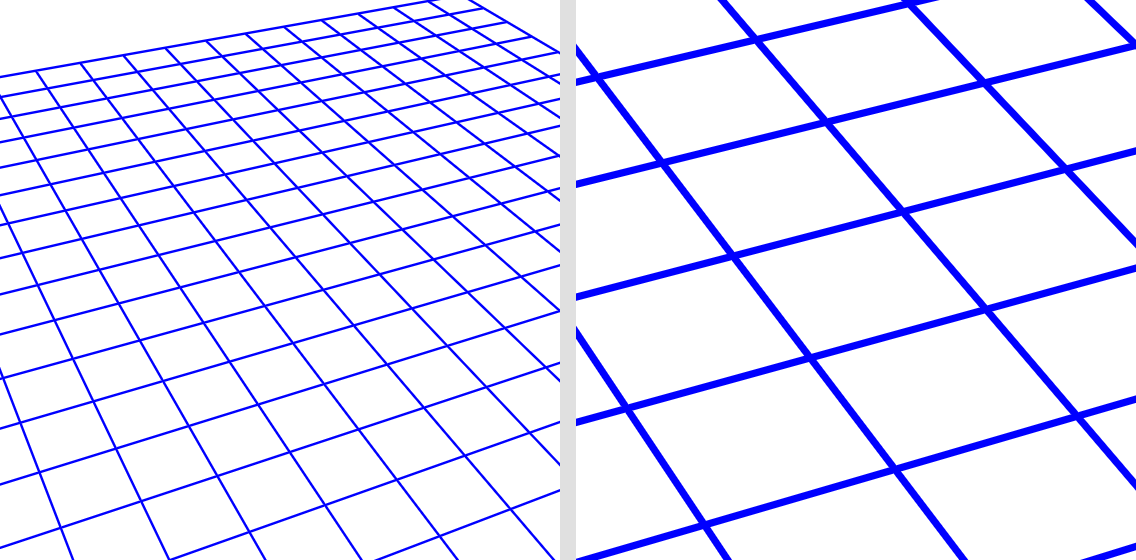
Left: the whole. Right: its middle third, enlarged.
A WebGL 2 fragment shader for this pattern:

```glsl
#version 300 es
precision highp float;
// A square grid of thin blue lines on a white plane, seen in perspective.

#define LINE_WIDTH 0.0043
#define LINE_COLOR vec3(0.0, 0.0, 1.0)
#define PAPER_COLOR vec3(1.0)
#define LAST_COLUMN 11.0
#define FIRST_ROW 0.0
// Projection of the plane onto the canvas, as homogeneous vectors
#define COLUMN_STEP vec3(0.08132, 0.0272, 0.0148)
#define ROW_STEP vec3(0.01837, -0.05854, -0.03193)
#define GRID_ORIGIN vec3(0.0638, 0.8737, 1.0)

uniform vec2 u_resolution;
out vec4 fragColor;

// Coverage of a line at a given distance, both in canvas units
float lineCoverage(float dist, float pixel) {
    return clamp((0.5 * LINE_WIDTH - dist) / pixel + 0.5, 0.0, 1.0);
}

void main() {
    vec2 canvas = gl_FragCoord.xy / u_resolution;
    float pixel = 1.0 / min(u_resolution.x, u_resolution.y);

    // Canvas point back to plane coordinates: x counts columns, y counts rows
    mat3 planeToCanvas = mat3(COLUMN_STEP, ROW_STEP, GRID_ORIGIN);
    vec3 projected = inverse(planeToCanvas) * vec3(canvas, 1.0);
    vec2 cell = projected.xy / projected.z;

    // Canvas length of one cell step, which keeps the line width constant
    vec2 dx = dFdx(cell);
    vec2 dy = dFdy(cell);
    vec2 cellSize = pixel / sqrt(dx * dx + dy * dy);

    // Nearest column and row that lie within the grid border
    vec2 nearest = floor(cell + 0.5);
    nearest.x = min(nearest.x, LAST_COLUMN);
    nearest.y = max(nearest.y, FIRST_ROW);
    vec2 dist = abs(cell - nearest) * cellSize;

    // Lines end at the far and right borders
    float beyondRight = (cell.x - LAST_COLUMN) * cellSize.x;
    float beyondFar = (FIRST_ROW - cell.y) * cellSize.y;
    float columnLine = lineCoverage(max(dist.x, beyondFar), pixel);
    float rowLine = lineCoverage(max(dist.y, beyondRight), pixel);

    float ink = max(columnLine, rowLine);
    fragColor = vec4(mix(PAPER_COLOR, LINE_COLOR, ink), 1.0);
}
```
